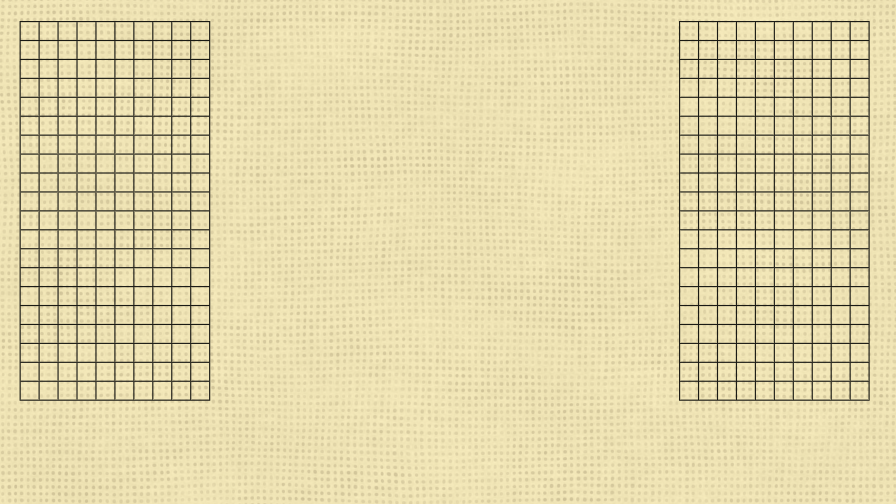
This background is drawn by a WebGL 2 fragment shader. Its source:

```glsl
#version 300 es
precision highp float;
// Cream burlap cloth with a tall ruled grid near each side.
uniform vec2 u_resolution;
out vec4 fragColor;

vec2 hashGradient(vec2 cell) {
  vec3 h = fract(cell.xyx * vec3(0.1031, 0.1030, 0.0973));
  h += dot(h, h.yzx + 33.33);
  float angle = 6.2832 * fract((h.x + h.y) * h.z);
  return vec2(cos(angle), sin(angle));
}

// Gradient noise, roughly -0.7 to 0.7
float noise(vec2 p) {
  vec2 i = floor(p), f = fract(p);
  vec2 u = f * f * f * (f * (f * 6.0 - 15.0) + 10.0);
  vec2 e = vec2(0.0, 1.0);
  float low = mix(dot(hashGradient(i), f), dot(hashGradient(i + e.yx), f - e.yx), u.x);
  float high = mix(dot(hashGradient(i + e), f - e), dot(hashGradient(i + e.yy), f - e.yy), u.x);
  return mix(low, high, u.y);
}

vec3 burlap(vec2 p) {
  // Threads wander slowly and bow around a knot near the top
  vec2 knot = p - vec2(0.67, 0.884);
  vec2 bent = p + 0.010 * vec2(noise(p * 4.0), noise(p * 3.0 + 19.0));
  bent.x += 0.12 * knot.x * exp(-dot(knot, knot) * 180.0);
  bent += 0.0022 * vec2(noise(p * vec2(70.0, 18.0)), noise(p * vec2(18.0, 70.0) + 7.0));

  // Gaps lie where the spaces between both thread sets cross
  vec2 weave = bent / vec2(0.0130, 0.0138);
  vec2 id = floor(weave);
  vec2 space = 0.5 + 0.5 * cos(6.2832 * (weave - 0.5));
  float openness = 0.75 + 0.5 * noise(id * 0.43 + 3.7) + 0.5 * noise(p * vec2(4.0, 11.0));
  float gap = smoothstep(0.12, 0.85, space.x * space.y) * clamp(openness, 0.15, 1.2);

  // Over-under relief, uneven yarn and broad stains
  float over = mod(id.x + id.y, 2.0) * 2.0 - 1.0;
  float relief = over * (space.x - space.y) * 0.006;
  float yarn = 0.016 * noise(p * vec2(22.0, 95.0)) + 0.012 * noise(p * vec2(95.0, 22.0));
  float fibre = 0.018 * noise(p * 190.0);
  float stain = 0.018 * noise(p * vec2(3.0, 6.0) + 5.0);
  vec3 cloth = mix(vec3(0.942, 0.897, 0.712), vec3(0.835, 0.785, 0.615), gap);
  return cloth + relief + yarn + fibre + stain;
}

// Box-filtered coverage of a thin line at distance d
vec2 lineCoverage(vec2 d, float width, float pixel) {
  return clamp((0.5 * (width + pixel) - d) / pixel, 0.0, min(1.0, width / pixel));
}

float ruledGrid(vec2 q, float pixel) {
  vec2 cell = vec2(0.0376, 0.03756), count = vec2(10.0, 20.0);
  vec2 nearest = clamp(floor(q / cell + 0.5), vec2(0.0), count) * cell;
  vec2 ink = lineCoverage(abs(q - nearest), 0.0023, pixel);
  vec2 outside = max(-q, q - cell * count);
  vec2 within = clamp(0.5 - (outside - 0.00115) / pixel, 0.0, 1.0);
  return max(ink.x * within.y, ink.y * within.x);
}

void main() {
  vec2 p = gl_FragCoord.xy / u_resolution.y;
  float pixel = 1.0 / u_resolution.y;
  vec3 color = burlap(p);

  // Left and right grids
  for (int side = 0; side < 2; side++) {
    vec2 corner = vec2(0.0400 + 1.3084 * float(side), 0.2060);
    color = mix(color, vec3(0.10, 0.10, 0.08), ruledGrid(p - corner, pixel));
  }
  fragColor = vec4(clamp(color, 0.0, 1.0), 1.0);
}
```
